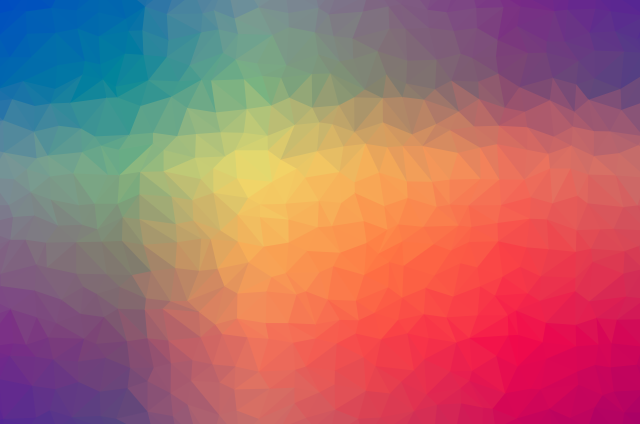
A Shadertoy shader for this background:

```glsl
// Low-poly mesh of flat triangles tinted by crossed blue-yellow-red gradients.

const float CELL = 0.0555;               // grid spacing, in canvas heights
const vec2 GRID_SHIFT = vec2(0.74, 0.44); // grid offset, in cells
const float JITTER = 0.70;               // full range of vertex wander, in cells
const float TINT_SPREAD = 0.022;         // random shift of the gradient lookup
const float BLEND_GAMMA = 1.35;          // brightens blends between stops
const vec3 STOPS[6] = vec3[6](
    vec3(0.00, 0.29, 0.76),   // blue
    vec3(0.01, 0.54, 0.59),   // teal
    vec3(0.94, 0.87, 0.42),   // yellow
    vec3(1.00, 0.47, 0.26),   // orange
    vec3(0.96, 0.04, 0.29),   // red
    vec3(0.66, 0.00, 0.40));  // plum

vec2 hash22(vec2 p) {
    vec3 q = fract(vec3(p.xyx) * vec3(0.1031, 0.1030, 0.0973));
    q += dot(q, q.yzx + 33.33);
    return fract((q.xx + q.yz) * q.zy);
}

float cross2(vec2 a, vec2 b) { return a.x * b.y - a.y * b.x; }

float area(vec2 a, vec2 b, vec2 c) { return cross2(b - a, c - a); }

vec2 gridVertex(vec2 id) {
    return id + (hash22(id + 57.0) - 0.5) * JITTER;
}

vec3 palette(float t) {
    float s = clamp(t, 0.0, 1.0) * 5.0;
    int i = min(int(s), 4);
    vec3 lo = pow(STOPS[i], vec3(BLEND_GAMMA));
    vec3 hi = pow(STOPS[i + 1], vec3(BLEND_GAMMA));
    return pow(mix(lo, hi, s - float(i)), vec3(1.0 / BLEND_GAMMA));
}

// Signed distance to a line, positive on its left
float edgeDistance(vec2 p, vec2 a, vec2 b) {
    return cross2(b - a, p - a) / length(b - a);
}

// Flat colour in rgb, antialiased coverage in alpha; both premultiplied
vec4 triangle(vec2 p, vec2 a, vec2 b, vec2 c, float pixel, float aspect) {
    float d = min(edgeDistance(p, a, b),
              min(edgeDistance(p, b, c), edgeDistance(p, c, a)));
    float cover = clamp(0.5 + d / pixel, 0.0, 1.0);
    if (cover <= 0.0) return vec4(0.0);
    vec2 centre = (a + b + c) / 3.0;
    vec2 place = (centre - GRID_SHIFT) * CELL / vec2(aspect, 1.0);
    // Snapping to whole numbers keeps the tint constant over the triangle
    place += (hash22(floor(centre * 16.0)) - 0.5) * TINT_SPREAD;
    vec3 tint = 0.5 * (palette(place.x) + palette(1.0 - place.y));
    return vec4(tint, 1.0) * cover;
}

void mainImage(out vec4 fragColor, in vec2 fragCoord) {
    float aspect = iResolution.x / iResolution.y;
    float pixel = 1.0 / (iResolution.y * CELL);
    vec2 p = fragCoord * pixel + GRID_SHIFT;
    vec2 home = floor(p);
    vec4 sum = vec4(0.0);

    // Wandering vertices may carry a neighbouring quad over this pixel
    for (int y = -1; y <= 1; y++)
    for (int x = -1; x <= 1; x++) {
        vec2 id = home + vec2(x, y);
        vec2 a = gridVertex(id);
        vec2 b = gridVertex(id + vec2(1, 0));
        vec2 c = gridVertex(id + vec2(1, 1));
        vec2 d = gridVertex(id + vec2(0, 1));

        // Split along the diagonal that leaves the fuller pair of triangles
        float splitAC = min(area(a, b, c), area(a, c, d));
        float splitBD = min(area(a, b, d), area(b, c, d));
        if (splitAC > splitBD) {
            sum += triangle(p, a, b, c, pixel, aspect);
            sum += triangle(p, a, c, d, pixel, aspect);
        } else {
            sum += triangle(p, a, b, d, pixel, aspect);
            sum += triangle(p, b, c, d, pixel, aspect);
        }
    }
    fragColor = vec4(sum.rgb / max(sum.a, 0.001), 1.0);
}
```
